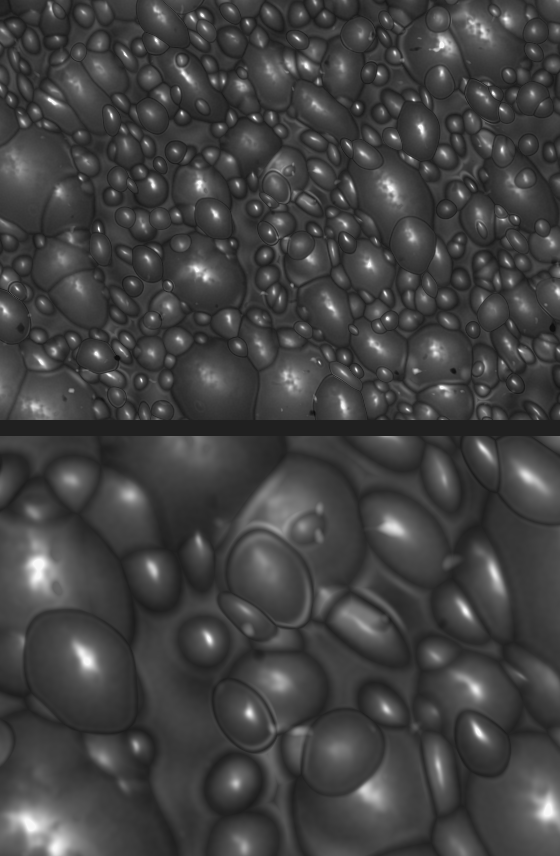
Top, the full canvas; bottom, a detail of the centre.
This texture is drawn by a Shadertoy shader. Its source:

```glsl
// Packed, glossy grey bubbles of many sizes, leaning down to the right, with wet glints.

vec3 hash3(vec2 cell) {
    vec3 v = fract(cell.xyx * vec3(0.1031, 0.1030, 0.0973));
    v += dot(v, v.yxz + 33.33);
    return fract((v.xxy + v.yzz) * v.zyx);
}

float cornerSlope(vec2 cell, vec2 offset) {
    float angle = 6.2832 * hash3(cell).x;
    return dot(vec2(cos(angle), sin(angle)), offset);
}

// Gradient noise, roughly -0.7 to 0.7
float noise(vec2 p) {
    vec2 i = floor(p), f = p - i;
    vec2 u = f * f * f * (f * (f * 6.0 - 15.0) + 10.0);
    vec2 e = vec2(1.0, 0.0);
    return mix(mix(cornerSlope(i, f), cornerSlope(i + e, f - e), u.x),
               mix(cornerSlope(i + e.yx, f - e.yx), cornerSlope(i + 1.0, f - 1.0), u.x), u.y);
}

// Grey of one bubble; q is the place on it, with length 1 at its rim
float bubbleShade(vec2 q, vec3 rnd, float ripple) {
    float facing = max(1.0 - dot(q, q), 0.0);
    vec2 g = q - vec2(-0.12, 0.08) - 0.25 * (rnd.xy - 0.5) + 0.10 * ripple;
    float glow = 0.15 * exp(-5.0 * dot(g, g));
    g *= vec2(0.75, 1.35);
    float glint = exp(-26.0 * dot(g, g)) * max(0.55 + 1.1 * ripple, 0.0);
    return mix(0.17, 0.245, facing) + 0.06 * (rnd.z - 0.5) + glow
         + glint * mix(0.15, 0.85, rnd.y);
}

void mainImage(out vec4 fragColor, in vec2 fragCoord) {
    vec2 uv = fragCoord / iResolution.y;
    float ripple = noise(uv * 48.0) + 0.5 * noise(uv * 95.0);
    float wet = smoothstep(-0.1, 0.45, noise(uv * 5.0 + 17.0));

    // Warp, so that outlines are not true ellipses
    vec2 p = uv + 0.022 * vec2(noise(uv * 6.0), noise(uv * 6.0 + 40.0))
                + 0.005 * vec2(noise(uv * 22.0), noise(uv * 22.0 + 70.0));

    // Film between the bubbles lies at height zero
    float shadeSum = 0.23 + 0.13 * noise(p * 20.0), weightSum = 1.0;
    float top = 0.0, second = -0.1;

    // Four sizes of bubbles; the highest dome shows, blended softly at the seams
    float size = 0.27;
    for (int layer = 0; layer < 4; layer++) {
        float fl = float(layer);
        vec2 home = floor(p / size);
        for (int k = 0; k < 9; k++) {
            vec2 cell = home + vec2(k % 3 - 1, k / 3 - 1);
            vec3 a = hash3(cell + 37.0 * fl + 11.0);
            vec3 b = hash3(cell + 53.0 * fl + 211.0);
            if (a.z > 0.6 + 0.12 * fl) continue;

            float radius = size * mix(0.31, 0.5, b.x);
            float angle = -1.0 + 0.8 * (b.y - 0.5);
            float stretch = 1.0 + 0.5 * b.z * b.z;
            vec2 along = vec2(cos(angle), sin(angle));
            vec2 d = p - (cell + a.xy) * size;
            vec2 q = vec2(dot(d, along), dot(d, vec2(-along.y, along.x)))
                   / (radius * vec2(stretch, 1.0 / stretch));

            // A few bubbles bulge out over their neighbours
            float bulge = 1.0 + 2.2 * step(0.85, fract(7.0 * b.x + 3.0 * a.x));
            float height = radius * bulge * (1.0 - dot(q, q));
            float weight = exp(240.0 * height);
            shadeSum += weight * bubbleShade(q, hash3(cell + 91.0 + fl), ripple);
            weightSum += weight;
            second = max(second, min(top, height));
            top = max(top, height);
        }
        size *= 0.6;
    }
    float grey = shadeSum / weightSum;

    // Dark seams, with thin light reflections beside them
    float gap = top - second;
    float beside = (gap - 0.018) / 0.012;
    grey -= 0.06 * exp(-gap / 0.02);
    grey += exp(-beside * beside) * (0.03 + 0.2 * wet * smoothstep(-0.1, 0.5, noise(uv * 16.0 + 5.0)));

    // Scattered sparkles and dark specks in the wet patches
    grey += 0.5 * wet * smoothstep(0.42, 0.75, noise(uv * 38.0 + 9.0) + 0.3 * ripple);
    grey -= 0.17 * wet * smoothstep(0.42, 0.65, noise(uv * 30.0 + 63.0) + 0.2 * ripple);

    // Broad unevenness of the light and a faint grain
    grey *= 1.0 + 0.22 * noise(uv * 2.5 + 3.0);
    grey += 0.012 * noise(uv * 170.0);
    fragColor = vec4(vec3(clamp(grey, 0.06, 0.97)), 1.0);
}
```
